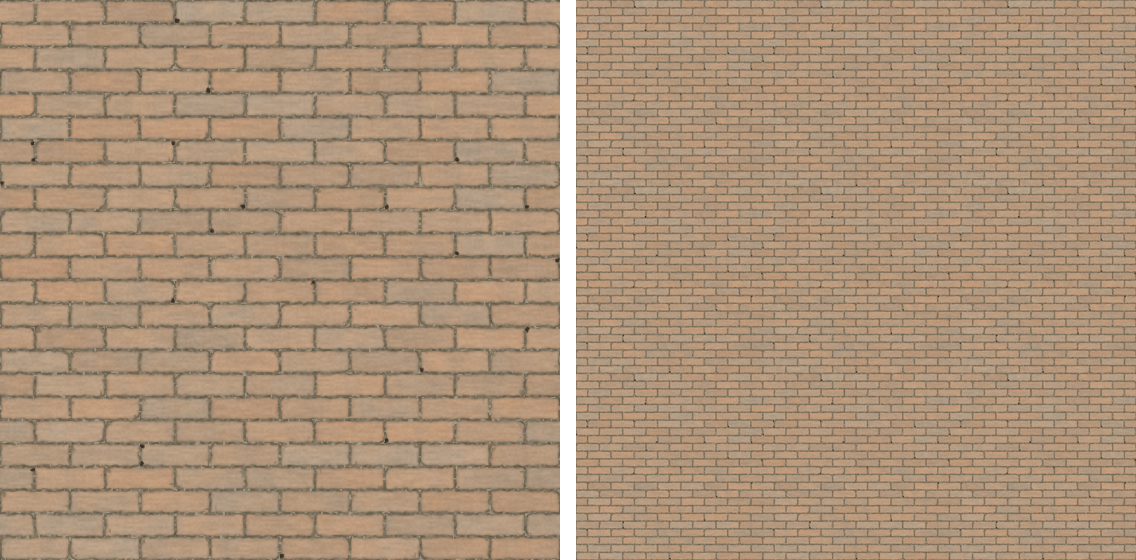
Left, the tile; right, the same tile 3 across and 3 down.
Give the GLSL for this texture, as a WebGL 1 fragment shader.

```glsl
precision highp float;
// Sandy brick wall in running bond: 8 bricks across and 24 courses up.
// Each brick is a rounded box whose corners are worn by hash; wrapping
// value noise wobbles the joints and adds grain, stains and mortar specks.

uniform vec2 u_resolution;

float hash(vec2 p) {
  return fract(sin(dot(p, vec2(127.1, 311.7))) * 43758.5453);
}

// Value noise over the unit tile, with a whole number of cells per side
float noise(vec2 uv, vec2 cells) {
  vec2 p = uv * cells;
  vec2 i = floor(p);
  vec2 f = fract(p);
  f = f * f * (3.0 - 2.0 * f);
  vec2 a = mod(i, cells);
  vec2 b = mod(i + 1.0, cells);
  return mix(mix(hash(a), hash(vec2(b.x, a.y)), f.x),
             mix(hash(vec2(a.x, b.y)), hash(b), f.x), f.y);
}

float roundedBox(vec2 p, vec2 halfSize, float radius) {
  vec2 q = abs(p) - halfSize + radius;
  return length(max(q, 0.0)) + min(max(q.x, q.y), 0.0) - radius;
}

void main() {
  vec2 uv = gl_FragCoord.xy / u_resolution;
  float pixel = 24.0 / min(u_resolution.x, u_resolution.y);

  // Noise layers
  float grain = noise(uv, vec2(256.0)) - 0.5;
  float streak = noise(uv, vec2(48.0, 240.0)) - 0.5;
  float stain = noise(uv, vec2(32.0, 48.0)) - 0.5;
  float crumb = noise(uv + 0.37, vec2(180.0));
  vec2 wobble = vec2(noise(uv, vec2(96.0)), noise(uv + 0.53, vec2(110.0))) - 0.5;

  // Brick layout; local coordinates are measured in course heights
  vec2 wall = uv * vec2(8.0, 24.0) + wobble * vec2(0.025, 0.07);
  float course = floor(wall.y);
  wall.x += 0.5 * mod(course, 2.0);
  vec2 brickId = mod(vec2(floor(wall.x), course), vec2(8.0, 24.0));
  vec2 local = (fract(wall) - 0.5) * vec2(3.0, 1.0);

  // Worn corners, each with its own radius
  vec2 cornerId = brickId * 2.0 + step(0.0, local);
  float wear = hash(cornerId + 61.3);
  float radius = 0.06 + 0.27 * smoothstep(0.68, 1.0, wear);
  float jointHalf = 0.05 + 0.03 * crumb;
  float edge = roundedBox(local, vec2(1.5, 0.5) - jointHalf, radius);

  // Brick face
  float tint = hash(brickId + 17.0);
  vec3 brick = mix(vec3(0.745, 0.605, 0.485), vec3(0.71, 0.62, 0.525), tint);
  brick *= 0.985 + 0.05 * (hash(brickId + 5.7) - 0.5);
  brick += 0.035 * grain + 0.045 * streak;
  brick += stain * vec3(0.05, 0.015, -0.01);
  brick *= 1.0 - 0.09 * smoothstep(-0.13, 0.0, edge);

  // Mortar: dark along the brick, sandy where worn corners are filled
  vec3 mortar = mix(vec3(0.40, 0.37, 0.30), vec3(0.53, 0.48, 0.40), crumb);
  mortar += 0.12 * grain;
  mortar = mix(mortar, vec3(0.65, 0.57, 0.48), 0.8 * smoothstep(0.07, 0.13, edge));
  float speck = smoothstep(0.72, 0.92, noise(uv + 0.19, vec2(200.0)));
  mortar = mix(mortar, vec3(0.72, 0.69, 0.61), 0.6 * speck);

  float soft = max(0.045, pixel * 0.75);
  vec3 color = mix(brick, mortar, smoothstep(-soft, soft, edge));

  // Crumbled edges and occasional dark pits near the brick ends
  vec2 fromCorner = abs(local) - vec2(1.42, 0.36);
  float nearCorner = 1.0 - smoothstep(0.08, 0.3, length(fromCorner));
  float crumble = smoothstep(0.62, 0.85, crumb) * nearCorner * step(0.5, wear);
  color = mix(color, vec3(0.45, 0.40, 0.32), 0.6 * crumble);
  float pitSize = 0.09 + 0.08 * grain;
  float pit = 1.0 - smoothstep(pitSize - soft, pitSize + soft, length(fromCorner));
  pit *= step(0.955, hash(cornerId + 29.1));
  color = mix(color, vec3(0.17, 0.14, 0.11), 0.85 * pit);

  gl_FragColor = vec4(color, 1.0);
}
```
